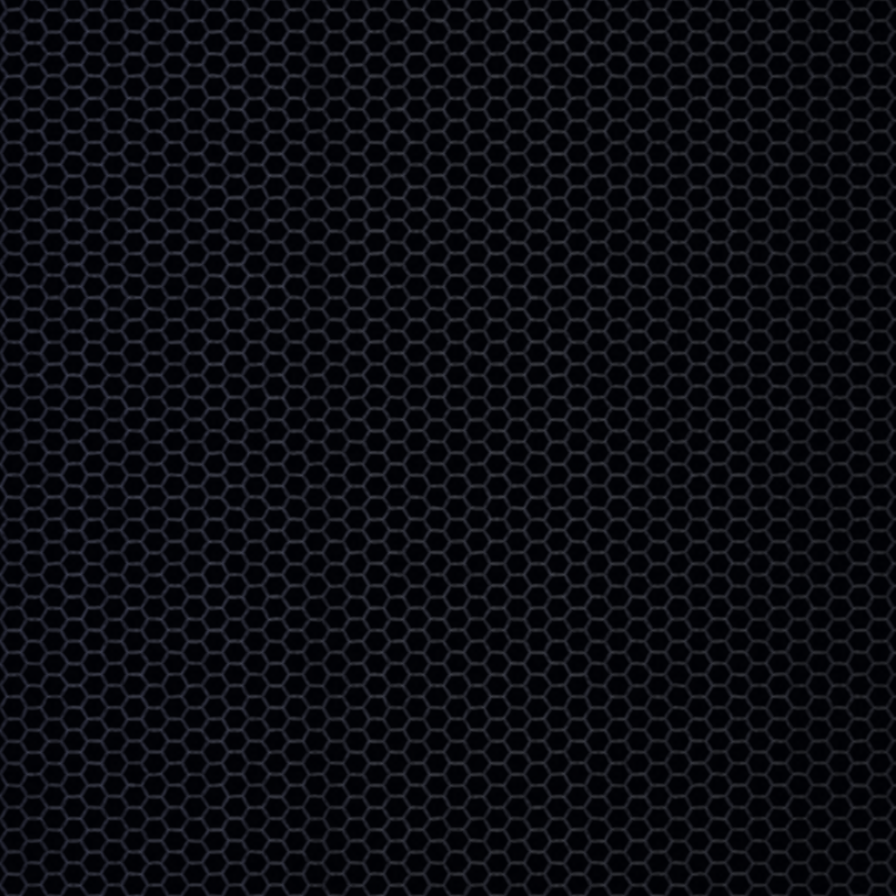
Write a Shadertoy shader that draws this pattern.

```glsl
// Dark honeycomb mesh: soft grey wires around near-black hexagonal holes.

const vec2 PITCH = vec2(0.02248, 0.02474);   // column and row spacing, canvas units
const vec2 CELL_ORIGIN = vec2(0.3976, 0.6430); // centre of one hole
const float WIRE_SOFTNESS = 0.16;            // wire half width, in row pitches
const float GRAIN_SCALE = 256.0;             // grain spots across the canvas
const float GRAIN_AMOUNT = 0.42;
const float WOBBLE = 0.0011;                 // uneven wire placement
const vec3 HOLE = vec3(0.004, 0.007, 0.022);
const vec3 WIRE_FLAT = vec3(0.180, 0.185, 0.205);
const vec3 WIRE_SLANT = vec3(0.138, 0.143, 0.175);
const vec3 JOINT_GLOW = vec3(0.035, 0.037, 0.040);

const vec2 HEX = vec2(1.7320508, 1.0);       // repeat of the unit hexagon lattice

float hash(vec2 p) {
    vec3 q = fract(vec3(p.xyx) * 0.1031);
    q += dot(q, q.yzx + 33.33);
    return fract((q.x + q.y) * q.z);
}

float valueNoise(vec2 p) {
    vec2 i = floor(p), f = fract(p);
    f = f * f * (3.0 - 2.0 * f);
    return mix(mix(hash(i), hash(i + vec2(1, 0)), f.x),
               mix(hash(i + vec2(0, 1)), hash(i + vec2(1, 1)), f.x), f.y);
}

// Offset from the centre of the nearest flat-topped hexagon, one unit tall.
vec2 hexOffset(vec2 p) {
    vec2 a = (fract(p / HEX + 0.5) - 0.5) * HEX;
    vec2 b = (fract(p / HEX) - 0.5) * HEX;
    return dot(a, a) < dot(b, b) ? a : b;
}

void mainImage(out vec4 fragColor, in vec2 fragCoord) {
    vec2 uv = fragCoord / iResolution.y;

    // Slight unevenness of the mesh
    vec2 wobble = vec2(valueNoise(uv * 110.0), valueNoise(uv * 110.0 + 57.0)) - 0.5;
    vec2 p = (uv + WOBBLE * wobble - CELL_ORIGIN) / PITCH;
    vec2 h = abs(hexOffset(p * vec2(0.5 * HEX.x, 1.0)));

    // Distances to the level and the slanted sides
    float flatSide = 0.5 - h.y;
    float slantSide = 0.5 - dot(h, vec2(0.8660254, 0.5));
    float pixel = 1.0 / (iResolution.y * PITCH.y);
    float soft = max(WIRE_SOFTNESS, pixel);
    float wire = 1.0 - smoothstep(0.0, soft, min(flatSide, slantSide));
    float levelness = smoothstep(-0.06, 0.06, slantSide - flatSide);
    float joint = 1.0 - smoothstep(0.0, 0.14, length(h - vec2(0.5773503, 0.0)));
    joint = max(joint, 1.0 - smoothstep(0.0, 0.14, length(h - vec2(0.2886751, 0.5))));

    // Spotty wear and faint column-to-column variation
    float grain = valueNoise(uv * GRAIN_SCALE) - 0.5;
    float column = hash(vec2(floor(p.x + 0.5), 7.0)) - 0.5;
    float wear = 1.0 + GRAIN_AMOUNT * grain + 0.14 * column;

    // Light falls off toward the right and the lower edge
    float shade = 1.0 - 0.22 * smoothstep(0.65, 1.0, uv.x);
    shade *= 0.90 + 0.10 * smoothstep(0.0, 0.45, uv.y);
    vec3 tint = mix(vec3(0.98, 0.99, 1.10), vec3(1.0), smoothstep(0.0, 0.6, uv.x));

    vec3 wireColor = mix(WIRE_SLANT, WIRE_FLAT, levelness) + JOINT_GLOW * joint;
    vec3 color = mix(HOLE, wireColor * wear * shade * tint, wire);
    color += 0.010 * grain;
    fragColor = vec4(max(color, 0.0), 1.0);
}
```
